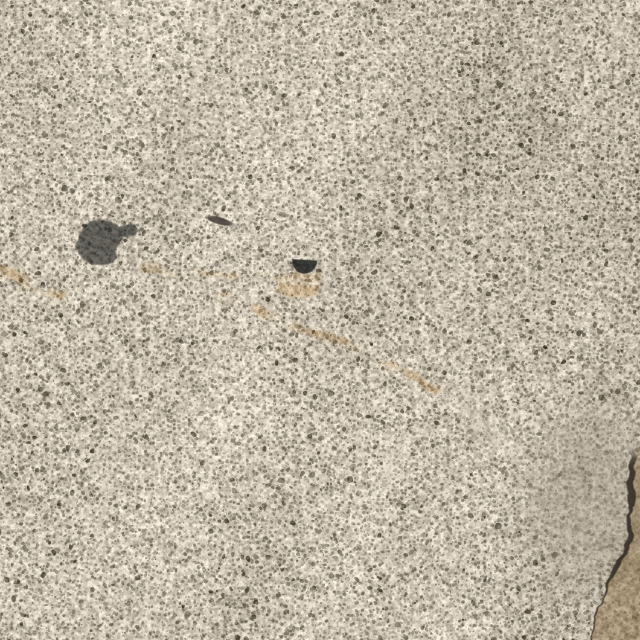
Write a Shadertoy shader that draws this texture.

```glsl
// Weathered, finely speckled stone with ochre veins, dark stains and an edge crack.

const vec3 PALE_STONE = vec3(0.825, 0.79, 0.722);
const vec3 OCHRE = vec3(0.77, 0.66, 0.50);
const vec3 BROKEN_EDGE = vec3(0.64, 0.57, 0.46);
const vec3 CRACK_DARK = vec3(0.20, 0.18, 0.15);
const vec3 CHIP_DARK = vec3(0.21, 0.21, 0.20);

float hash(vec2 p) {
    return fract(sin(dot(p, vec2(127.1, 311.7))) * 43758.55);
}

float noise(vec2 p) {
    vec2 cell = floor(p), f = fract(p);
    f = f * f * (3.0 - 2.0 * f);
    float low = mix(hash(cell), hash(cell + vec2(1, 0)), f.x);
    float high = mix(hash(cell + vec2(0, 1)), hash(cell + vec2(1, 1)), f.x);
    return mix(low, high, f.y);
}

float fbm(vec2 p) {
    float sum = 0.0, weight = 0.5;
    for (int i = 0; i < 4; i++) {
        sum += weight * noise(p);
        p = p * 2.03 + 17.3;
        weight *= 0.5;
    }
    return sum / 0.9375;
}

// Darkness of scattered round grains; radii are in cells
float grains(vec2 p, float density, float presence, vec2 radii, vec2 depths, float pixel) {
    vec2 q = p * density;
    q += 0.35 * (vec2(noise(q * 1.7), noise(q * 1.7 + 41.0)) - 0.5);
    float soft = 0.7 * pixel * density, dark = 0.0;
    for (int y = -1; y <= 1; y++)
    for (int x = -1; x <= 1; x++) {
        vec2 cell = floor(q) + vec2(x, y);
        vec2 centre = cell + vec2(hash(cell + 3.1), hash(cell + 7.7));
        float radius = mix(radii.x, radii.y, hash(cell + 13.4));
        float mask = 1.0 - smoothstep(radius - soft, radius + soft, length(q - centre));
        float depth = mix(depths.x, depths.y, hash(cell + 23.9));
        dark = max(dark, mask * depth * step(hash(cell + 31.6), presence));
    }
    return dark;
}

float segment(vec2 p, vec2 a, vec2 b) {
    vec2 ab = b - a;
    return length(p - a - ab * clamp(dot(p - a, ab) / dot(ab, ab), 0.0, 1.0));
}

float band(vec2 p, vec2 a, vec2 b, float width) {
    return 1.0 - smoothstep(0.2 * width, width, segment(p, a, b));
}

float fill(float dist, float soft) {
    return 1.0 - smoothstep(-soft, soft, dist);
}

vec2 rotate(vec2 p, float angle) {
    float c = cos(angle), s = sin(angle);
    return vec2(c * p.x + s * p.y, c * p.y - s * p.x);
}

float stainDistance(vec2 p) {
    float body = length(p - vec2(0.157, 0.622)) - 0.036;
    float tail = segment(p, vec2(0.17, 0.637), vec2(0.206, 0.639)) - 0.009;
    float notch = length(p - vec2(0.199, 0.609)) - 0.018;
    return max(min(body, tail), -notch);
}

void mainImage(out vec4 fragColor, in vec2 fragCoord) {
    vec2 p = fragCoord / iResolution.y;
    float pixel = 1.0 / iResolution.y;
    vec2 warp = vec2(fbm(p * 28.0), fbm(p * 28.0 + 60.0)) - 0.5;
    vec2 w = p + 0.025 * warp;

    // Broad weathering and fine mineral grit
    float worn = 1.0 - smoothstep(0.04, 0.17, length((w - vec2(0.93, 0.22)) * vec2(1.0, 0.75)));
    float tone = 0.022 * (1.0 - 2.0 * p.x) + 0.13 * (fbm(rotate(p, -0.35) * vec2(9.0, 4.0)) - 0.5);
    float grit = 0.26 * (noise(p * 210.0) - 0.5) + 0.15 * (noise(p * 420.0 + 9.0) - 0.5);
    float fine = grains(p, 165.0, 0.75, vec2(0.15, 0.50), vec2(0.10, 0.31), pixel);
    float coarse = grains(p + 5.0, 78.0, 0.24, vec2(0.14, 0.34), vec2(0.22, 0.43), pixel);
    float speckle = max(fine, coarse);

    // Pale scrapes and patches, with one grey smudge
    float pale = 0.6 * band(w, vec2(0.34, 0.99), vec2(0.27, 0.68), 0.013);
    pale = max(pale, 0.45 * band(w, vec2(0.20, 0.40), vec2(0.13, 0.05), 0.016));
    pale = max(pale, 0.6 * band(w, vec2(0.73, 0.37), vec2(0.78, 0.31), 0.035));
    pale = max(pale, 0.5 * band(w, vec2(0.59, 0.21), vec2(0.62, 0.29), 0.022));
    pale = max(pale, 0.5 * band(w, vec2(0.487, 0.43), vec2(0.496, 0.455), 0.012));
    float smudge = band(w, vec2(0.83, 0.81), vec2(0.87, 0.79), 0.045);

    speckle *= 1.0 - 0.55 * max(worn, pale);
    grit *= 1.0 - 0.4 * max(worn, pale);
    float shade = tone + grit - speckle + 0.025 * pale - 0.07 * worn - 0.06 * smudge;
    vec3 color = PALE_STONE + shade + vec3(-0.02, 0.0, 0.03) * speckle;

    // Broken ochre veins
    float vein = band(w, vec2(-0.01, 0.58), vec2(0.10, 0.535), 0.014);
    vein = max(vein, 0.7 * band(w, vec2(0.21, 0.58), vec2(0.49, 0.565), 0.010));
    vein = max(vein, band(w, vec2(0.32, 0.54), vec2(0.53, 0.465), 0.012));
    vein = max(vein, band(w, vec2(0.53, 0.465), vec2(0.68, 0.395), 0.010));
    vein = max(vein, band(w, vec2(0.44, 0.552), vec2(0.49, 0.545), 0.016));
    vein *= smoothstep(0.25, 0.6, fbm(p * 34.0 + 80.0));
    color = mix(color, OCHRE + 0.6 * (grit - speckle), 0.7 * vein);

    // Damp stain, sliver and half-round chip
    float stain = fill(stainDistance(p + 0.012 * warp), 0.0025);
    color = mix(color, color * 0.38 + vec3(0.08, 0.085, 0.085), stain);
    vec2 sliver = rotate(p - vec2(0.343, 0.655), -0.28);
    float sliverDist = (length(sliver / vec2(0.021, 0.0055)) - 1.0) * 0.0055;
    color = mix(color, vec3(0.34, 0.31, 0.28) + 0.3 * grit, fill(sliverDist, pixel));
    vec2 chip = rotate(p - vec2(0.476, 0.594), -0.06);
    float chipDist = max(length(chip * vec2(1.0, 0.9)) - 0.0195, chip.y);
    color = mix(color, CHIP_DARK + 0.25 * grit, fill(chipDist, pixel));

    // Crack and the broken edge beyond it
    float crackX = 0.925 + 0.063 * smoothstep(0.02, 0.17, p.y) + 0.022 * (fbm(vec2(p.y * 32.0, 4.0)) - 0.5);
    float side = p.x - crackX;
    float reach = 1.0 - smoothstep(0.27, 0.31, p.y);
    float crackWidth = mix(0.0012, 0.0045, smoothstep(0.06, 0.14, p.y)) * (0.5 + noise(p * 45.0));
    vec3 edge = BROKEN_EDGE + 0.7 * grit - 0.4 * speckle + 0.2 * warp.x;
    color = mix(color, edge, reach * smoothstep(-pixel, pixel, side));
    color = mix(color, CRACK_DARK, 0.9 * reach * fill(abs(side) - crackWidth, 1.2 * pixel));

    fragColor = vec4(clamp(color, 0.0, 1.0), 1.0);
}
```
